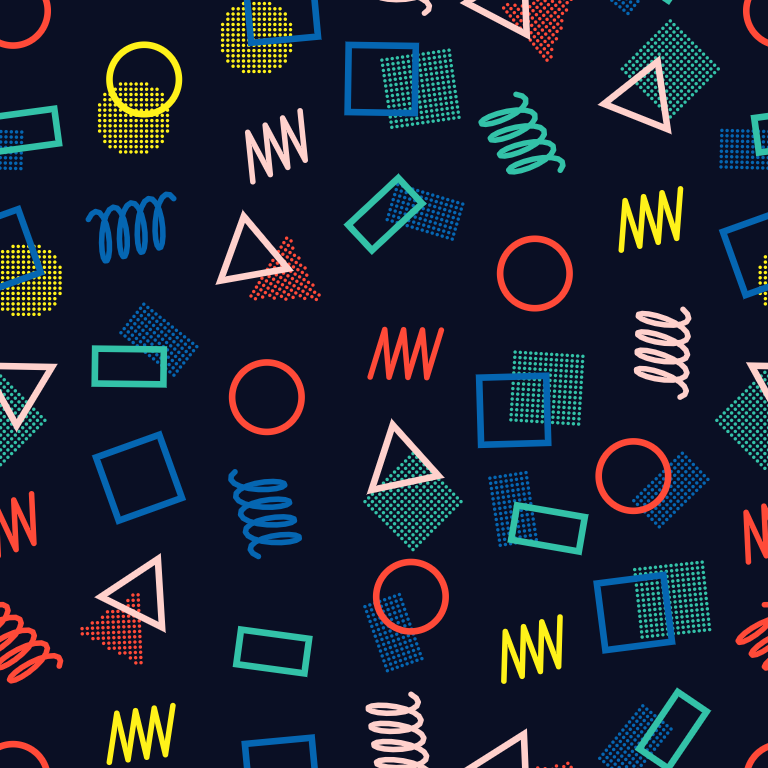
Give the GLSL for this pattern, as a Shadertoy shader.

```glsl
#define CELLS 6.0
#define JITTER 0.16
#define STAGGER 0.18
#define STROKE 0.0043
#define THIN_STROKE 0.0036
#define DOT_PITCH 0.0068
#define DOT_RADIUS 0.0022
#define PAIR_OFFSET 0.052
#define DOTTED_SHARE 0.8

const float PI = 3.14159265;
const vec3 NAVY = vec3(0.04, 0.057, 0.14);
const vec3 RED = vec3(1.0, 0.29, 0.22);
const vec3 TEAL = vec3(0.2, 0.76, 0.66);
const vec3 YELLOW = vec3(1.0, 0.95, 0.1);
const vec3 PINK = vec3(1.0, 0.82, 0.8);
const vec3 BLUE = vec3(0.02, 0.4, 0.7);

// Kinds of motif
const int CIRCLE = 0, ZIGZAG = 1, SQUARE = 2, COIL = 3, TRIANGLE = 4, BAR = 5;

vec4 hash(vec2 p) {
    vec4 q = fract(p.xyxy * vec4(0.1031, 0.103, 0.0973, 0.1099));
    q += dot(q, q.wzxy + 33.33);
    return fract((q.xxyz + q.yzzw) * q.zywx);
}

vec2 rotate(vec2 p, float a) {
    float c = cos(a), s = sin(a);
    return vec2(c * p.x + s * p.y, c * p.y - s * p.x);
}

float segment(vec2 p, vec2 a, vec2 b) {
    vec2 pa = p - a, ba = b - a;
    return length(pa - ba * clamp(dot(pa, ba) / dot(ba, ba), 0.0, 1.0));
}

// Closed figures, with sharp mitred corners
float figure(vec2 p, int kind) {
    if (kind == CIRCLE) return length(p) - 0.0495;
    if (kind == TRIANGLE) return max(abs(p.x) * 0.866 + p.y * 0.5, -p.y) - 0.030;
    vec2 halfSize = kind == BAR ? vec2(0.027, 0.049) : vec2(0.048);
    vec2 d = abs(p) - halfSize;
    return max(d.x, d.y);
}

vec2 zigzagPoint(float i) {
    float side = mod(i, 2.0) * 2.0 - 1.0;
    return vec2((i / 7.0 - 0.5) * 0.086 + side * 0.003, side * 0.031);
}

float zigzag(vec2 p) {
    float d = 1.0;
    for (float i = 0.0; i < 7.0; i++)
        d = min(d, segment(p, zigzagPoint(i), zigzagPoint(i + 1.0)));
    return d - THIN_STROKE;
}

// Looping trochoid, leaning slightly
vec2 coilPoint(float t) {
    float y = 0.033 * cos(t);
    return vec2(0.0038 * t + 0.0105 * sin(t) + 0.2 * y, y);
}

float coil(vec2 p) {
    if (length(p) > 0.09) return 1.0;
    float d = 1.0, span = 4.0 * PI + 0.7;
    vec2 a = coilPoint(-span);
    for (float i = 1.0; i <= 72.0; i++) {
        vec2 b = coilPoint(span * (i / 36.0 - 1.0));
        d = min(d, segment(p, a, b));
        a = b;
    }
    return d - THIN_STROKE;
}

float outline(vec2 p, int kind) {
    if (kind == ZIGZAG) return zigzag(p);
    if (kind == COIL) return coil(p);
    return abs(figure(p, kind) + STROKE) - STROKE;
}

// Figure filled with whole dots only
float dotted(vec2 p, int kind) {
    vec2 center = (floor(p / DOT_PITCH) + 0.5) * DOT_PITCH;
    return figure(center, kind) < 0.0 ? length(p - center) - DOT_RADIUS : 1.0;
}

vec3 outlineColor(int kind, float h) {
    if (kind == CIRCLE) return h < 0.85 ? RED : YELLOW;
    if (kind == SQUARE) return BLUE;
    if (kind == TRIANGLE) return PINK;
    if (kind == BAR) return h < 0.85 ? TEAL : YELLOW;
    if (kind == ZIGZAG) return h < 0.65 ? YELLOW : h < 0.82 ? PINK : RED;
    return h < 0.4 ? BLUE : h < 0.65 ? PINK : h < 0.85 ? RED : TEAL;
}

// Dotted companion of each outline
int dottedKind(int kind, float h) {
    if (kind == CIRCLE) return h < 0.5 ? CIRCLE : BAR;
    if (kind == SQUARE) return h < 0.65 ? SQUARE : CIRCLE;
    if (kind == TRIANGLE) return h < 0.6 ? TRIANGLE : SQUARE;
    if (kind == BAR) return h < 0.8 ? BAR : TRIANGLE;
    return CIRCLE;
}

void mainImage(out vec4 fragColor, in vec2 fragCoord) {
    float px = 1.0 / min(iResolution.x, iResolution.y);
    vec2 uv = fragCoord * px;
    vec2 home = floor(uv * CELLS + 0.4);
    vec4 dots = vec4(0.0), ink = vec4(0.0);

    for (int k = 0; k < 9; k++) {
        vec2 cell = home + vec2(k % 3, k / 3) - 1.0;
        vec2 id = mod(cell, CELLS);
        vec4 h = hash(id + 7.0), g = hash(id + 51.0);

        // Every kind appears once per row and column
        int kind = int(mod(id.x + 3.0 * id.y + floor(id.y / 2.0), 6.0));
        vec2 shift = JITTER * (h.xy - 0.5);
        shift.y += STAGGER * (mod(id.x, 2.0) * 2.0 - 1.0);
        vec2 p = uv - (cell + 0.1 + shift) / CELLS;

        bool freeTurn = kind == TRIANGLE || kind == COIL || kind == BAR;
        float turn = (h.z - 0.5) * (freeTurn ? 2.0 * PI : 0.9);
        bool loose = kind == ZIGZAG || kind == COIL;
        bool paired = g.x < (kind == ZIGZAG ? 0.0 : kind == COIL ? 0.2 : DOTTED_SHARE);
        vec2 offset = paired ? PAIR_OFFSET * rotate(vec2(1.0, 0.0), g.y * 2.0 * PI) : vec2(0.0);
        if (loose) offset *= 0.4;

        if (paired) {
            int fill = dottedKind(kind, g.z);
            float tilt = fill == CIRCLE ? 0.0 : (g.w - 0.5) * 0.4;
            if (fill == BAR || fill == TRIANGLE) tilt = (g.w - 0.5) * 2.0 * PI;
            if (fill == SQUARE && kind == TRIANGLE) tilt = PI / 4.0;
            vec3 tone = fill == CIRCLE ? YELLOW : fill == BAR ? BLUE : fill == SQUARE ? TEAL
                : kind == BAR ? PINK : RED;
            float d = dotted(rotate(p - 0.6 * offset, tilt), fill);
            dots = mix(dots, vec4(tone, 1.0), clamp(0.5 - d / px, 0.0, 1.0));
        }
        float d = outline(rotate(p + 0.4 * offset, turn), kind);
        ink = mix(ink, vec4(outlineColor(kind, h.w), 1.0), clamp(0.5 - d / px, 0.0, 1.0));
    }

    // Layers hold premultiplied colour
    vec3 color = NAVY * (1.0 - dots.a) + dots.rgb;
    fragColor = vec4(color * (1.0 - ink.a) + ink.rgb, 1.0);
}
```
